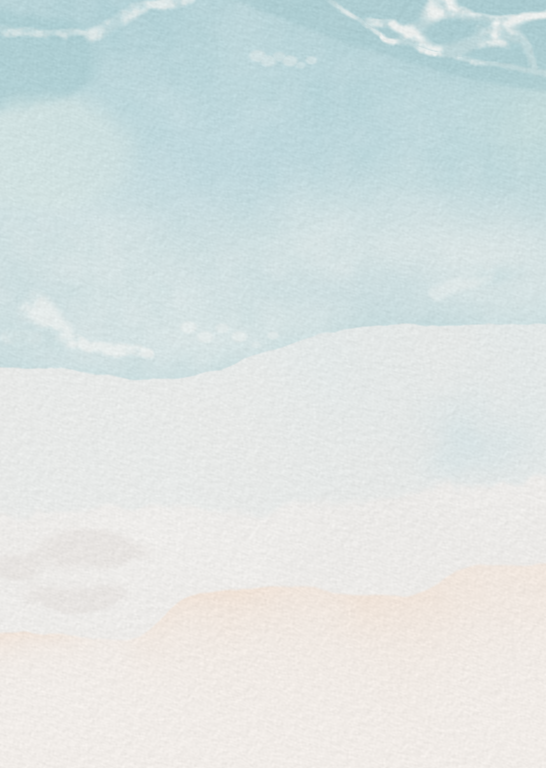
Write a WebGL 1 fragment shader that draws this background.

```glsl
precision highp float;
// Watercolour shoreline on textured paper: teal sea, white surf and pale sand.
uniform vec2 u_resolution;

float hash(vec2 p) {
  vec3 q = fract(p.xyx * vec3(0.1031, 0.1030, 0.0973));
  q += dot(q, q.yzx + 33.33);
  return fract((q.x + q.y) * q.z);
}

float noise(vec2 p) {
  vec2 i = floor(p), f = fract(p);
  f = f * f * (3.0 - 2.0 * f);
  return mix(mix(hash(i), hash(i + vec2(1, 0)), f.x),
             mix(hash(i + vec2(0, 1)), hash(i + vec2(1, 1)), f.x), f.y);
}

float fbm(vec2 p) {
  float sum = 0.0, amp = 0.53;
  for (int i = 0; i < 4; i++) {
    sum += amp * noise(p);
    p = mat2(1.6, 1.2, -1.2, 1.6) * p + 7.3;
    amp *= 0.5;
  }
  return sum;
}

// Soft elliptical wash of pigment
float wash(vec2 p, vec2 centre, vec2 radius) {
  vec2 d = (p - centre) / radius;
  return exp(-dot(d, d));
}

float stroke(vec2 p, vec2 a, vec2 b, float width) {
  vec2 d = b - a;
  float t = clamp(dot(p - a, d) / dot(d, d), 0.0, 1.0);
  return 1.0 - smoothstep(0.3 * width, width, length(p - a - d * t));
}

// Loose cluster of flattened foam spots
float bubbles(vec2 p, vec2 centre, vec2 spread) {
  float sum = 0.0;
  for (int i = 0; i < 6; i++) {
    float k = float(i);
    vec2 c = centre + spread * vec2(k / 2.5 - 1.0, 2.0 * hash(vec2(k, 4.0)) - 1.0);
    float r = 0.007 + 0.008 * hash(vec2(k, 9.0));
    float d = length((p - c) * vec2(1.0, 1.4));
    sum = max(sum, (1.0 - smoothstep(0.5 * r, r, d)) * (0.3 + 0.6 * hash(vec2(k, 2.0))));
  }
  return sum;
}

float paperHeight(vec2 p) {
  vec2 q = mat2(0.82, 0.57, -0.57, 0.82) * p;
  return noise(q * vec2(130, 250)) + 0.7 * noise(q * vec2(290, 430) + 19.0);
}

void main() {
  vec2 uv = gl_FragCoord.xy / u_resolution;
  vec2 p = uv * vec2(0.71, 1.0);
  float cloud = fbm(p * 7.0 + 3.0) - 0.5;
  float fine = fbm(p * 34.0) - 0.5;
  vec2 w = p + 0.04 * vec2(cloud, fbm(p * 9.0 + 21.0) - 0.5) + 0.016 * fine;
  float x = uv.x, y = uv.y;

  // Sea, deepest at the top
  vec3 sea = mix(vec3(0.82, 0.88, 0.885), vec3(0.76, 0.855, 0.87), smoothstep(0.66, 0.83, y));
  sea = mix(sea, vec3(0.71, 0.825, 0.845), smoothstep(0.84, 1.0, y));
  sea += cloud * vec3(0.09, 0.05, 0.04) + fine * vec3(0.04, 0.02, 0.02);
  float pool = smoothstep(0.3, 0.5, wash(w, vec2(0.02, 0.92), vec2(0.11, 0.065)));
  sea = mix(sea, vec3(0.65, 0.79, 0.81), 0.6 * pool);
  float bloom = smoothstep(0.25, 0.6, wash(w, vec2(0.06, 0.80), vec2(0.12, 0.075)));
  sea = mix(sea, vec3(0.83, 0.89, 0.885), 0.75 * bloom);
  sea = mix(sea, vec3(0.73, 0.835, 0.865), 0.4 * wash(w, vec2(0.29, 0.79), vec2(0.14, 0.08)));
  sea = mix(sea, vec3(0.79, 0.87, 0.86), 0.6 * wash(w, vec2(0.70, 0.85), vec2(0.09, 0.07)));
  sea = mix(sea, vec3(0.87, 0.905, 0.905), 0.8 * wash(w, vec2(0.61, 0.66), vec2(0.14, 0.06)));
  sea = mix(sea, vec3(0.76, 0.845, 0.86), 0.45 * wash(w, vec2(0.45, 0.62), vec2(0.13, 0.03)));
  sea = mix(sea, vec3(0.76, 0.85, 0.86), 0.5 * wash(w, vec2(0.64, 0.64), vec2(0.03, 0.012)));

  // Rolling crest across the upper right, with a net of foam behind it
  float crest = 0.884 + 0.115 * pow(max(1.0 - x, 0.0) / 0.58, 1.4) + 0.01 * cloud;
  float behind = y - crest;
  sea = mix(sea, vec3(0.65, 0.785, 0.805), 0.6 * smoothstep(-0.004, 0.006, behind) * smoothstep(0.3, 0.5, x));
  float lineY = 0.022 + 0.025 * smoothstep(0.28, 0.42, 1.0 - x);
  float rim = 1.0 - smoothstep(0.001, 0.006, abs(behind - lineY + 0.015 * fine));
  float net = 1.0 - smoothstep(0.03, 0.12, abs(noise(w * vec2(14, 24) + 5.0) - 0.5));
  float foam = max(rim, net * smoothstep(lineY - 0.002, lineY + 0.006, behind)) * smoothstep(0.58, 0.66, x);

  // Foam streaks, upper left and beside the shore
  foam = max(foam, 0.6 * stroke(w, vec2(0.0, 0.958), vec2(0.117, 0.951), 0.007));
  foam = max(foam, 0.75 * stroke(w, vec2(0.117, 0.951), vec2(0.17, 0.984), 0.014));
  foam = max(foam, 0.8 * stroke(w, vec2(0.17, 0.988), vec2(0.25, 1.003), 0.012));
  foam = max(foam, 0.8 * stroke(w, vec2(0.035, 0.605), vec2(0.085, 0.562), 0.022));
  foam = max(foam, 0.9 * stroke(w, vec2(0.075, 0.556), vec2(0.20, 0.536), 0.011));
  foam = max(foam, 0.6 * stroke(w, vec2(0.0, 0.562), vec2(0.04, 0.556), 0.014));
  foam = max(foam, 0.45 * stroke(w, vec2(0.56, 0.618), vec2(0.63, 0.642), 0.014));
  foam *= 0.3 + 0.7 * smoothstep(-0.18, 0.06, fine);
  foam = max(foam, 0.85 * bubbles(p, vec2(0.30, 0.564), vec2(0.055, 0.017)));
  foam = max(foam, 0.6 * bubbles(p, vec2(0.37, 0.922), vec2(0.035, 0.009)));
  sea = mix(sea, vec3(0.92, 0.935, 0.93), foam);

  // Surf: a blue-tinted sheet above a whiter one, with sandy shadows
  vec3 surf = vec3(0.928, 0.923, 0.914) + 0.02 * cloud;
  float sheetY = 0.33 + 0.045 * smoothstep(0.4, 0.8, x) + 0.06 * cloud + 0.03 * fine;
  float sheet = smoothstep(-0.004, 0.01, y - sheetY);
  float tint = 0.2 + 0.16 * smoothstep(0.3, 0.8, x) + 0.55 * wash(w, vec2(0.60, 0.43), vec2(0.07, 0.05));
  surf = mix(surf, vec3(0.82, 0.88, 0.89), sheet * tint * (1.0 + 1.2 * cloud));
  float shade = wash(w, vec2(0.125, 0.283), vec2(0.08, 0.026))
    + wash(w, vec2(0.10, 0.224), vec2(0.07, 0.018)) + wash(w, vec2(0.01, 0.26), vec2(0.035, 0.018));
  surf = mix(surf, vec3(0.9, 0.887, 0.876), 0.8 * smoothstep(0.25, 0.6, shade));

  // Sand, warmest along the wet edge
  float sandY = 0.176 - 0.008 * smoothstep(0.1, 0.18, x) + 0.062 * smoothstep(0.23, 0.37, x)
    + 0.009 * wash(uv, vec2(0.52, 0.2), vec2(0.08, 9.0)) - 0.005 * smoothstep(0.55, 0.66, x)
    + 0.04 * smoothstep(0.74, 0.88, x) + 0.008 * fine;
  float depth = sandY - y;
  float warmth = exp(-max(depth, 0.0) / mix(0.02, 0.07, smoothstep(0.1, 0.5, x)));
  warmth *= 1.0 - 0.75 * wash(uv, vec2(0.2, 0.17), vec2(0.08, 0.1));
  vec3 sand = mix(vec3(0.943, 0.927, 0.912), vec3(0.938, 0.882, 0.835), warmth * (0.9 + cloud));

  // Layer the washes; pigment gathers slightly at the water's edge
  float shoreY = 0.521 - 0.016 * wash(uv, vec2(0.28, 0.5), vec2(0.13, 9.0))
    + 0.056 * smoothstep(0.33, 0.70, x) + 0.008 * fine;
  float offshore = y - shoreY;
  sea -= vec3(0.03, 0.015, 0.012) * exp(-max(offshore, 0.0) / 0.02);
  vec3 color = mix(surf, sea, smoothstep(-0.0015, 0.002, offshore));
  color = mix(color, sand, smoothstep(-0.002, 0.003, depth));

  // Paper grain lit from the upper left
  float relief = paperHeight(p) - paperHeight(p + vec2(-0.0016, 0.0022));
  color += 0.031 * relief + 0.02 * (noise(p * 330.0) - 0.5);
  gl_FragColor = vec4(color, 1.0);
}
```
